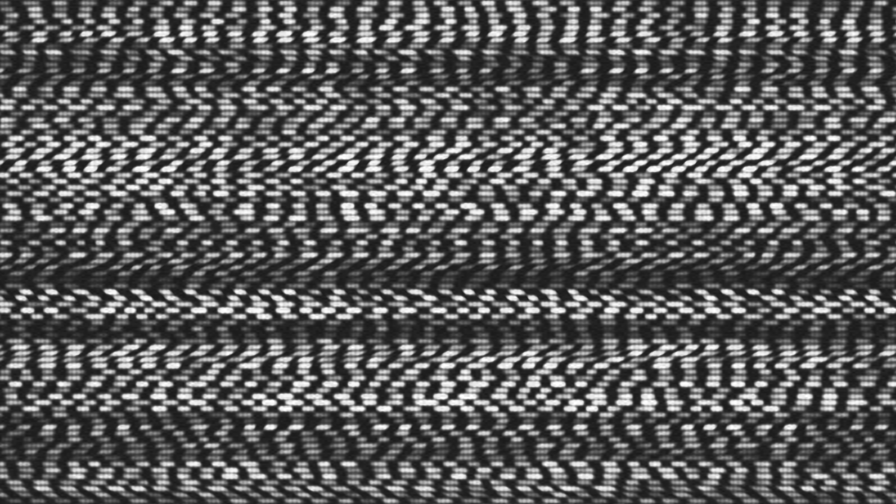
Give the GLSL for this texture, as a Shadertoy shader.

```glsl
const float TAU = 6.2831853;
const float ROWS = 82.0;           // signal lines per canvas height
const float DASHES = 19.7;         // dashes per canvas height, along x
const float MESH = 112.0;          // phosphor columns per canvas height
const float MESH_DEPTH = 0.16;
const float ROW_SOFTNESS = 0.40;   // dash half height, in rows
const float ROW_TILT = 0.45;       // how far a dash leans with the drift
const float ROW_JITTER = 0.75;     // sideways offset between rows, in dashes
const float DRIFT = 1.8;           // size of the chevron swings, in dashes
const float DRIFT_RATE = 23.0;     // chevron swings per canvas height
const float GRAIN = 0.10;
const float EXPOSURE = 1.5;
const float CONTRAST = 1.25;
const vec3 BLACK = vec3(0.125);
const vec3 WHITE = vec3(0.96);

float hash(vec2 p) {
    return fract(sin(dot(p, vec2(127.1, 311.7))) * 43758.5453);
}

float noise(vec2 p) {
    vec2 i = floor(p), f = fract(p);
    f = f * f * (3.0 - 2.0 * f);
    return mix(mix(hash(i), hash(i + vec2(1, 0)), f.x),
               mix(hash(i + vec2(0, 1)), hash(i + vec2(1, 1)), f.x), f.y);
}

float bump(float y, float centre, float width) {
    float d = (y - centre) / width;
    return exp(-d * d);
}

// One where strokes stay joined from row to row, zero elsewhere
float joined(float y) {
    float strokes = bump(y, 0.69, 0.035) + bump(y, 0.485, 0.025)
                  + bump(y, 0.295, 0.025) + bump(y, 0.01, 0.03);
    return clamp(strokes + smoothstep(0.92, 0.95, y), 0.0, 1.0);
}

// Sideways shift of the signal at height y, in dashes
float drift(float y) {
    float swing = DRIFT * noise(vec2(3.7, y * DRIFT_RATE));
    swing *= 1.0 - smoothstep(0.90, 0.95, y);
    float rising = smoothstep(0.65, 0.73, y) + smoothstep(0.46, 0.51, y)
                 + smoothstep(0.27, 0.32, y);
    float falling = 1.0 - smoothstep(0.0, 0.05, y);
    return swing - 1.8 * rising - 1.2 * falling;
}

// Broad light and dark bands
float bandGain(float y) {
    float light = 0.45 * bump(y, 0.69, 0.03) + 0.25 * bump(y, 0.24, 0.04)
                + 0.2 * bump(y, 0.59, 0.03);
    float dark = 0.6 * bump(y, 0.445, 0.022) + 0.85 * bump(y, 0.335, 0.024);
    float uneven = 0.6 * (noise(vec2(8.3, y * 17.0)) - 0.5);
    return max(0.98 + light - dark + uneven, 0.08);
}

// One line of dashes; offset is the distance from its centre, in rows
float dashRow(float x, float row, float offset) {
    float y = (row + 0.5) / ROWS;
    float loose = 1.0 - 0.85 * joined(y);
    float brick = 0.35 * mod(row, 2.0) + ROW_JITTER * (hash(vec2(row, 5.0)) - 0.5);
    float wobble = 0.55 * (noise(vec2(x * 9.0, row * 7.0)) - 0.5);
    float phase = x * DASHES + loose * brick + wobble
                + drift(y + ROW_TILT * offset / ROWS);
    float wave = 0.5 + 0.5 * cos(TAU * phase);
    float bias = 0.35 * (hash(vec2(row, 9.0)) - 0.5);
    float pulse = smoothstep(0.08 + bias, 0.92 + bias, wave);
    float gain = mix(0.4, 1.5, hash(vec2(row, 2.0)));
    gain = mix(1.0, gain, 0.4 + 0.6 * loose);
    float streak = mix(0.4, 1.5, noise(vec2(x * 26.0, row * 13.0)));
    float profile = exp(-offset * offset / (ROW_SOFTNESS * ROW_SOFTNESS));
    return pulse * gain * streak * profile * bandGain(y);
}

void mainImage(out vec4 fragColor, in vec2 fragCoord) {
    vec2 p = fragCoord / iResolution.y;
    vec2 uv = fragCoord / iResolution.xy;

    // Soft overlap of the nearest lines
    float line = p.y * ROWS;
    float signal = 0.0;
    for (float k = -1.0; k <= 1.0; k++) {
        float row = floor(line) + k;
        signal += dashRow(p.x, row, line - row - 0.5);
    }

    // Phosphor mesh, uneven glow and darker screen edges
    signal *= 1.0 - MESH_DEPTH * (0.5 + 0.5 * cos(TAU * MESH * p.x));
    signal *= 0.85 + 0.3 * noise(p * vec2(4.0, 9.0));
    vec2 edge = uv - 0.5;
    signal *= 1.12 - 0.9 * dot(edge, edge);

    // Tone curve and fine grain
    float tone = tanh(EXPOSURE * pow(signal, CONTRAST));
    float grain = noise(p * vec2(170.0, 280.0)) - 0.5;
    tone += GRAIN * grain * (0.5 + tone);
    fragColor = vec4(mix(BLACK, WHITE, tone), 1.0);
}
```
